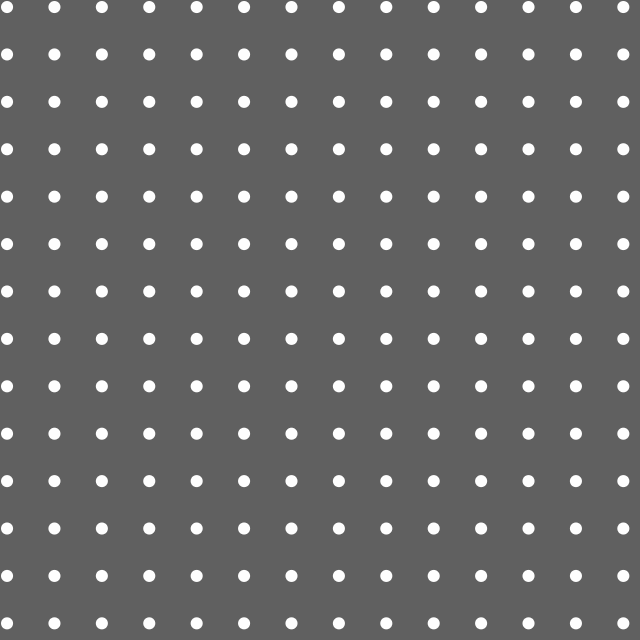
Write a Shadertoy shader that draws this pattern.

```glsl
const float DOT_SPACING = 1.0 / 13.5;
const float DOT_RADIUS = 0.0094;
const vec2 FIRST_DOT = vec2(0.011, 0.989);
const vec3 GROUND_GREY = vec3(0.376);
const vec3 DOT_WHITE = vec3(0.996);

// Offset from the nearest point of a square lattice
vec2 latticeOffset(vec2 p, float spacing) {
    return (fract(p / spacing + 0.5) - 0.5) * spacing;
}

float circleDistance(vec2 p, float radius) {
    return length(p) - radius;
}

// Antialiased coverage of a signed distance
float coverage(float dist, float pixelSize) {
    return clamp(0.5 - dist / pixelSize, 0.0, 1.0);
}

void mainImage(out vec4 fragColor, in vec2 fragCoord) {
    vec2 uv = fragCoord / iResolution.xy;
    float pixelSize = 1.0 / min(iResolution.x, iResolution.y);

    // Evenly spaced dots on a flat ground
    vec2 cell = latticeOffset(uv - FIRST_DOT, DOT_SPACING);
    float dotMask = coverage(circleDistance(cell, DOT_RADIUS), pixelSize);

    fragColor = vec4(mix(GROUND_GREY, DOT_WHITE, dotMask), 1.0);
}
```
